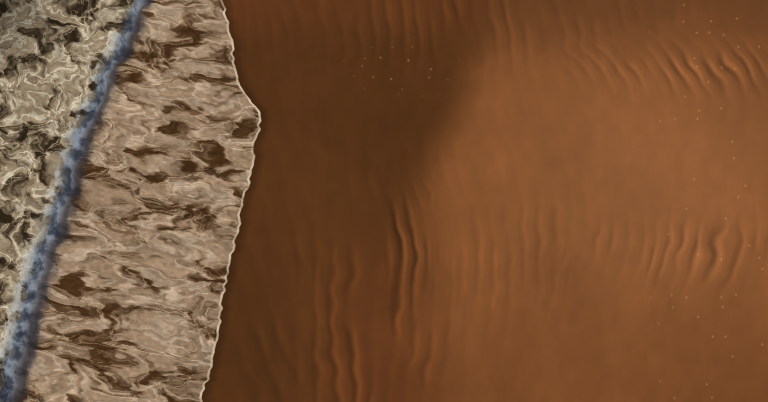
This texture is drawn by a Shadertoy shader. Its source:

```glsl
// Aerial beach: foamy sea with a blue breaker on the left, wet brown sand on the right.
// Curves in x(y) place the breaker and waterline; warped value noise makes the foam,
// and elliptical patches of bent sine crests make the sand ripples.

float hash(vec2 p) {
    return fract(sin(dot(p, vec2(127.1, 311.7))) * 43758.545);
}

float noise(vec2 p) {
    vec2 i = floor(p), f = fract(p);
    f = f * f * (3.0 - 2.0 * f);
    return mix(mix(hash(i), hash(i + vec2(1, 0)), f.x),
               mix(hash(i + vec2(0, 1)), hash(i + vec2(1, 1)), f.x), f.y);
}

float fbm(vec2 p) {
    float sum = 0.0, amp = 0.533;
    for (int i = 0; i < 4; i++) {
        sum += amp * noise(p);
        p = mat2(1.6, 1.2, -1.2, 1.6) * p + 3.7;
        amp *= 0.5;
    }
    return sum;
}

float blob(vec2 p, vec2 centre, vec2 radius) {
    vec2 d = (p - centre) / radius;
    return exp(-dot(d, d));
}

float band(float x, float centre, float radius) {
    float d = (x - centre) / radius;
    return exp(-d * d);
}

// Waterline and breaker as x positions along the height
float shoreX(float y) {
    float x = mix(0.505 + 0.205 * y, 0.767 - 0.215 * y, smoothstep(0.70, 0.79, y));
    return x + 0.010 * (noise(vec2(y * 28.0, 2.0)) - 0.5) + 0.007 * (noise(vec2(y * 90.0, 5.0)) - 0.5);
}

float breakerX(float y) {
    return 0.012 + 0.245 * y + 0.1 * y * y * y + 0.018 * (noise(vec2(y * 24.0, 9.0)) - 0.5);
}

// Swirling foam: soft cover joined by thin curling threads
vec3 foam(vec2 p, vec2 scale, float swirl, vec3 deep, vec3 mid, vec3 bright) {
    vec2 q = p * scale;
    q += swirl * (vec2(fbm(q * 0.6), fbm(q * 0.6 + 17.3)) - 0.5);
    float froth = fbm(q * 2.6 + 5.0) - 0.5;
    float cover = fbm(q) + 0.2 * froth;
    float thread = smoothstep(0.76, 1.0, 1.0 - abs(2.0 * fbm(q * 1.2 + 31.0) - 1.0));
    vec3 col = mix(deep, mid, smoothstep(0.27, 0.60, cover + 0.14 * thread));
    col = mix(col, bright, 0.6 * thread * smoothstep(0.36, 0.66, cover));
    return col * (1.0 + 0.4 * froth + 0.16 * (noise(p * vec2(110.0, 140.0)) - 0.5));
}

float crest(float phase) {
    float s = 0.5 + 0.5 * sin(phase);
    return s * s;
}

// Signed relief of one ripple patch, lit from the left
float ripples(vec2 p, vec2 centre, vec2 radius, float slant, float bend, float wavelength) {
    vec2 d = p - centre;
    float warp = 0.04 * (noise(p * vec2(7.0, 5.0)) - 0.5) + 0.014 * (noise(p * 25.0) - 0.5);
    float phase = 6.283 * (d.x + slant * d.y + bend * d.y * d.y + warp) / wavelength;
    float broken = 0.15 + 0.85 * smoothstep(0.2, 0.65, noise(p * vec2(16.0, 9.0) + 4.0));
    return (crest(phase) - crest(phase + 1.4)) * blob(p, centre, radius) * broken;
}

// Sparse bright shells, one candidate per cell
float specks(vec2 p, float cells, float chance, float size) {
    vec2 id = floor(p * cells);
    vec2 offset = 0.2 + 0.6 * vec2(hash(id + 3.1), hash(id + 8.7));
    float d = length(fract(p * cells) - offset) / cells;
    float aa = 1.0 / iResolution.y;
    return (1.0 - smoothstep(size - aa, size + aa, d)) * step(hash(id), chance);
}

vec3 sandColour(vec2 p) {
    float cloud = fbm(p * vec2(5.0, 4.0)) - 0.5;
    // Wet dark strip against the drier, lighter flat
    float edge = 1.06 + 0.14 * smoothstep(0.5, 0.9, p.y);
    float soft = mix(0.12, 0.07, smoothstep(0.4, 0.75, p.y));
    float dry = smoothstep(-soft, soft, p.x - edge + 0.06 * cloud);
    float red = (1.0 - smoothstep(0.1, 0.55, p.y)) * smoothstep(0.65, 0.95, p.x);
    vec3 wet = mix(vec3(0.335, 0.20, 0.10), vec3(0.40, 0.23, 0.12), max(red, 0.8 * smoothstep(0.85, 1.0, p.y)));
    vec3 flatSand = mix(vec3(0.47, 0.285, 0.155), vec3(0.58, 0.37, 0.22), blob(p, vec2(1.66, 0.56), vec2(0.5, 0.36)));
    flatSand *= 1.0 - 0.14 * smoothstep(0.8, 1.0, p.y);
    vec3 col = mix(wet, flatSand, dry) * (1.0 + 0.2 * cloud);

    // Ripple patches
    float relief = 0.26 * ripples(p, vec2(0.92, 0.13), vec2(0.16, 0.30), -0.06, 0.15, 0.046);
    relief += 0.30 * ripples(p, vec2(1.01, 0.40), vec2(0.07, 0.11), 0.1, 0.6, 0.034);
    relief += 0.15 * ripples(p, vec2(1.15, 0.96), vec2(0.42, 0.10), 0.15, 0.8, 0.040);
    relief += 0.28 * ripples(p, vec2(1.76, 0.84), vec2(0.25, 0.055), 0.7, 2.0, 0.042);
    relief += 0.28 * ripples(p, vec2(1.70, 0.37), vec2(0.22, 0.065), -0.2, 1.0, 0.038);
    relief += 0.13 * ripples(p, vec2(1.25, 0.43), vec2(0.14, 0.18), 0.1, 0.5, 0.040);
    relief += 0.10 * ripples(p, vec2(0.67, 0.25), vec2(0.12, 0.32), 0.3, 0.0, 0.055);
    col *= 1.0 + relief + 0.08 * (fbm(p * vec2(45.0, 28.0)) - 0.5);

    // Shells on the right and in the upper wet strip
    float shells = specks(p, 32.0, 0.18, 0.0024) * smoothstep(1.5, 1.75, p.x) * 0.35;
    shells += specks(p + 0.3, 42.0, 0.4, 0.0022) * blob(p, vec2(1.0, 0.83), vec2(0.11, 0.05)) * 0.6;
    return mix(col, vec3(0.85, 0.67, 0.45), shells);
}

void mainImage(out vec4 fragColor, in vec2 fragCoord) {
    vec2 p = fragCoord / iResolution.y;
    float aa = 1.0 / iResolution.y;
    float toShore = p.x - shoreX(p.y);
    float spray = fbm(p * vec2(48.0, 42.0));
    float toBreaker = p.x - breakerX(p.y) + 0.03 * (spray - 0.5);

    // Shallow foam and the rougher sea beyond the breaker
    vec3 water = foam(p + vec2(0.0, 0.15 * p.x), vec2(15.0, 34.0), 3.2,
        vec3(0.27, 0.18, 0.10), vec3(0.59, 0.49, 0.39), vec3(0.78, 0.70, 0.61));
    vec3 sea = foam(p, vec2(27.0, 32.0), 2.6,
        vec3(0.19, 0.15, 0.10), vec3(0.58, 0.51, 0.41), vec3(0.90, 0.87, 0.78));
    sea *= 1.0 - 0.4 * blob(p, vec2(0.0, 1.0), vec2(0.12, 0.14));
    water = mix(sea, water, smoothstep(-0.012, 0.012, toBreaker));

    // Breaker: blue face, dark foot, pale crest
    float width = mix(0.032, 0.02, p.y);
    water = mix(water, vec3(0.17, 0.15, 0.16), 0.8 * band(toBreaker, width, width * 0.6));
    vec3 face = mix(vec3(0.18, 0.21, 0.27), vec3(0.52, 0.57, 0.63), smoothstep(0.32, 0.72, spray));
    water = mix(water, face, 0.9 * band(toBreaker, 0.0, width * 0.9));
    water = mix(water, vec3(0.76, 0.77, 0.75), 0.6 * band(toBreaker, -width, width * 0.4) * smoothstep(0.4, 0.6, spray));

    // Sand with a shaded waterline and a thin white rim
    vec3 sand = sandColour(p) * mix(0.78, 1.0, smoothstep(0.0, 0.03, toShore));
    vec3 col = mix(water, sand, smoothstep(-aa, aa, toShore));
    float rim = 1.0 - smoothstep(0.001, 0.001 + 1.5 * aa, abs(toShore + 0.003));
    col = mix(col, vec3(0.84, 0.78, 0.69), rim * (0.35 + 0.65 * noise(p * 60.0)));
    fragColor = vec4(col, 1.0);
}
```
